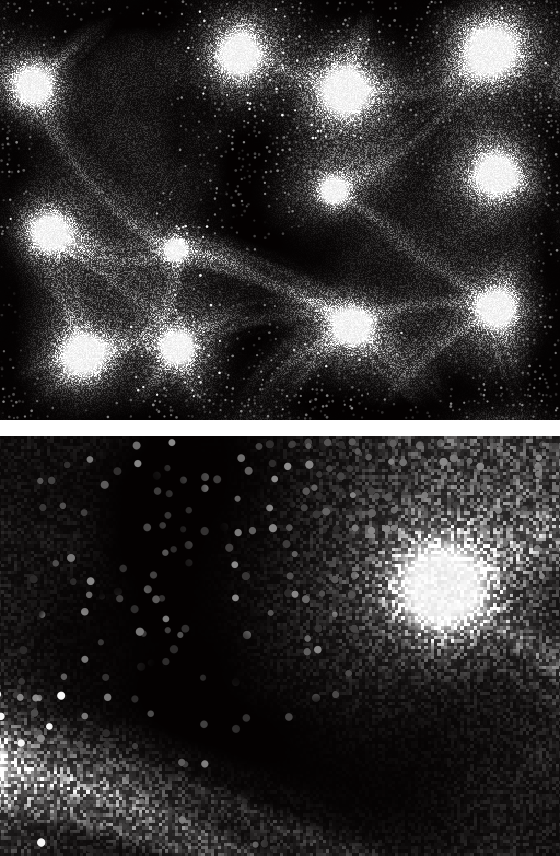
Top, the full canvas; bottom, a detail of the centre.
Give the GLSL for this background, as a WebGL 1 fragment shader.

```glsl
precision highp float;
uniform vec2 u_resolution;

#define GRID vec2(4.0, 3.0)        // star clusters across and up
#define GRAINS vec2(512.0, 384.0)  // fine grains across and up
#define CORE_MIN 0.065             // core radii, in grid cells
#define CORE_MAX 0.17
#define HALO_RADIUS 0.34
#define HALO_LIGHT 0.15
#define LINK_LIGHT 0.14
#define HAZE_LIGHT 0.17
#define DUST_FLOOR 0.03            // dust thinner than this stays black
#define DOT_RADIUS 0.0032          // in canvas heights
#define DOT_SHARE 0.6
#define DARK vec3(0.014, 0.005, 0.005)

float hash(vec2 p) {
  vec3 q = fract(p.xyx * vec3(0.1031, 0.1030, 0.0973));
  q += dot(q, q.yzx + 33.33);
  return fract((q.x + q.y) * q.z);
}

vec2 hash2(vec2 p) {
  return vec2(hash(p + 17.3), hash(p + 71.9));
}

// Value noise that repeats after a whole number of cells.
float noise(vec2 p, vec2 period) {
  vec2 i = floor(p), f = fract(p);
  f *= f * (3.0 - 2.0 * f);
  vec2 lo = mod(i, period), hi = mod(i + 1.0, period);
  return mix(mix(hash(lo), hash(vec2(hi.x, lo.y)), f.x),
             mix(hash(vec2(lo.x, hi.y)), hash(hi), f.x), f.y);
}

float fbm(vec2 p) {
  float sum = 0.0, weight = 0.5, scale = 1.0;
  for (int i = 0; i < 4; i++) {
    sum += weight * noise(p * scale, GRID * scale);
    weight *= 0.5;
    scale *= 2.0;
  }
  return sum;
}

// Shortest offset on the repeating canvas.
vec2 wrap(vec2 d) {
  return d - GRID * floor(d / GRID + 0.5);
}

vec2 centre(vec2 id) {
  return id + 0.2 + 0.6 * hash2(mod(id, GRID) + 5.0);
}

// Curved, stranded band of dust from one cluster to a neighbour.
float link(vec2 p, vec2 id, float seed) {
  vec2 h = hash2(id + seed);
  vec2 a = centre(id);
  vec2 b = centre(id + vec2(1.0, floor(h.x * 3.0) - 1.0));
  vec2 reach = 0.5 * (b - a);
  vec2 d = wrap(p - 0.5 * (a + b));
  float len = length(reach);
  vec2 dir = reach / len;
  float along = dot(d, dir) / len;
  float bend = 0.5 * (h.y - 0.5) * (1.0 - along * along);
  float across = dot(d, vec2(-dir.y, dir.x)) - bend;
  float width = mix(0.05, 0.15, hash(id + seed + 9.0));
  float strands = noise(vec2(across * 26.0, along * 1.5) + seed, vec2(64.0));
  float band = exp(-across * across / (width * width));
  return band * (1.0 - smoothstep(0.6, 1.3, abs(along))) * (0.25 + 1.4 * strands);
}

// Scattered round dots; "share" sets how many, "sparkle" how many are white.
float dots(vec2 uv, vec2 cells, float share, float sparkle) {
  vec2 q = uv * cells, id = floor(q);
  vec2 pick = hash2(id + cells.x), tone = hash2(id + cells.y + 200.0);
  float dist = length(fract(q) - 0.25 - 0.5 * hash2(id + 400.0)) / cells.y;
  float soft = 0.7 / u_resolution.y;
  float radius = DOT_RADIUS * mix(0.75, 1.05, tone.y);
  float disc = 1.0 - smoothstep(radius - soft, radius + soft, dist);
  float white = smoothstep(0.0, 0.1, sparkle - pick.y);
  float light = mix(mix(0.16, 0.55, tone.x * tone.x), 0.97, white);
  return disc * light * smoothstep(0.0, 0.08, share - pick.x);
}

void main() {
  vec2 uv = gl_FragCoord.xy / u_resolution;
  vec2 p = uv * GRID;
  float cloud = fbm(p);
  float patches = fbm(p + vec2(1.37, 1.71));

  // Clusters and the bands between them
  float core = 0.0, halo = 0.0, bands = 0.0, around = 0.0, sparkle = 0.0;
  for (int y = 0; y < 3; y++) {
    for (int x = 0; x < 4; x++) {
      vec2 id = vec2(float(x), float(y));
      vec2 h = hash2(id + 31.0);
      float d = length(wrap(p - centre(id))) * (0.8 + 0.4 * cloud);
      float r = d / mix(CORE_MIN, CORE_MAX, h.x);
      float ring = exp(-40.0 * (r - 0.5) * (r - 0.5));
      core += 1.5 * exp(-r * r) * (1.0 - 0.35 * h.y * ring);
      core += 0.3 * exp(-0.3 * r * r);
      halo += (0.4 + 1.2 * h.y) * exp(-d * d / (HALO_RADIUS * HALO_RADIUS));
      around += exp(-d * d * 5.0);
      sparkle += step(0.45, hash(id + 53.0)) * exp(-d * d * 12.0);
      bands += link(p, id, 11.0) + link(p, id, 43.0);
    }
  }

  // Dust density, fading toward the canvas edges
  vec2 inside = smoothstep(0.0, 0.5, 4.0 * uv * (1.0 - uv));
  float haze = HAZE_LIGHT * smoothstep(0.3, 0.75, cloud);
  float dust = (haze + LINK_LIGHT * bands) * inside.x * inside.y;
  dust += HALO_LIGHT * halo * (0.3 + 1.4 * patches);
  float density = max(dust - DUST_FLOOR, 0.0) + core;

  // Grain, solid cores and dots
  float grain = hash(floor(uv * GRAINS) + 3.0);
  float light = density * (0.42 + 1.74 * grain * grain);
  light = mix(light, 0.9 + 0.1 * grain, smoothstep(0.45, 1.3, density));
  float share = DOT_SHARE * smoothstep(0.25, 0.6, patches) * (0.08 + around);
  light = max(light, dots(uv, vec2(80.0, 60.0), share, 0.8 * sparkle));
  light = max(light, dots(uv, vec2(100.0, 75.0), share, 0.5 * sparkle));

  gl_FragColor = vec4(mix(DARK, vec3(1.0), clamp(light, 0.0, 1.0)), 1.0);
}
```
